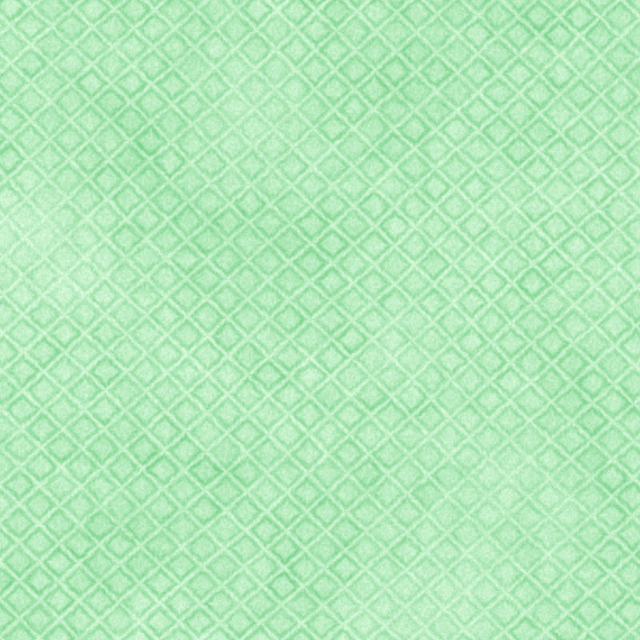
A Shadertoy shader for this pattern:

```glsl
// Mint plush fabric embossed with a diamond lattice, softly worn and mottled.

const vec2 CELLS = vec2(15.7, 16.7);        // diamonds across and down
const float TURN = 0.022;                   // clockwise lattice angle, radians
const vec2 PHASE = vec2(0.4535, 0.5625);    // centre of one diamond
const vec3 SHADE = vec3(0.555, 0.855, 0.610);
const vec3 SHEEN = vec3(0.825, 0.968, 0.840);
const float BASE_TONE = 0.63;
const float RIDGE_WIDTH = 0.058;            // in diamond sides
const float RIDGE_GAIN = 0.25;
const float GROOVE_CENTRE = 0.140;
const float GROOVE_WIDTH = 0.066;
const float GROOVE_GAIN = 0.48;
const float PAD_GAIN = 0.07;
const float WARP = 0.12;                    // slow drift, in cells
const float WOBBLE = 0.040;                 // ragged pile edges
const float MOTTLE_GAIN = 0.30;
const float SMUDGE_GAIN = 0.36;
const float GRAIN_GAIN = 0.63;
const float WORN_FADE = 2.8;                // relief lost per unit of lightening

// Pile patches: centre, radius and tone shift (worn is light, dense is dark)
const vec4 PATCHES[9] = vec4[9](
    vec4(0.08, 0.63, 0.11, 0.16), vec4(0.36, 0.81, 0.10, 0.13),
    vec4(0.62, 0.47, 0.08, 0.10), vec4(0.78, 0.25, 0.12, 0.16),
    vec4(0.68, 0.06, 0.10, 0.12), vec4(0.20, 0.78, 0.09, -0.12),
    vec4(0.90, 0.36, 0.09, -0.09), vec4(0.46, 0.57, 0.10, -0.09),
    vec4(0.15, 0.15, 0.10, -0.07));

float hash(vec2 p) {
    uvec2 u = uvec2(ivec2(floor(p))) * uvec2(1597u, 3571u);
    uint h = (u.x ^ u.y) * 48271u;
    h = (h ^ (h >> 15u)) * 73939u;
    h = (h ^ (h >> 13u)) * 83557u;
    return float((h ^ (h >> 16u)) & 65535u) / 65535.0;
}

float noise(vec2 p) {
    vec2 i = floor(p), f = fract(p);
    f = f * f * (3.0 - 2.0 * f);
    return mix(mix(hash(i), hash(i + vec2(1, 0)), f.x),
               mix(hash(i + vec2(0, 1)), hash(i + vec2(1, 1)), f.x), f.y);
}

float fbm(vec2 p) {
    float sum = 0.0, gain = 0.5;
    for (int i = 0; i < 4; i++) {
        sum += gain * noise(p);
        p = mat2(1.6, 1.2, -1.2, 1.6) * p + 17.0;
        gain *= 0.5;
    }
    return sum / 0.9375;
}

vec2 noise2(vec2 p) {
    return vec2(noise(p), noise(p + 53.0)) - 0.5;
}

float bell(float x, float width) {
    x /= width;
    return exp(-x * x);
}

float patchTone(vec2 uv) {
    float ragged = 0.10 * (fbm(uv * 9.0) - 0.5);
    float shift = 0.0;
    for (int i = 0; i < 9; i++) {
        float reach = length(uv - PATCHES[i].xy) + ragged;
        shift += PATCHES[i].w * bell(reach, PATCHES[i].z);
    }
    return shift;
}

// Light ridges, shaded grooves and padded diamonds
float relief(vec2 uv, float pixel) {
    float c = cos(TURN), s = sin(TURN);
    vec2 p = uv - PHASE;
    vec2 q = vec2(c * p.x - s * p.y, s * p.x + c * p.y) * CELLS;
    q += WARP * noise2(uv * 5.0) + WOBBLE * noise2(uv * 130.0);
    vec2 diagonal = vec2(q.x + q.y, q.x - q.y);
    vec2 cell = floor(diagonal + 0.5);
    vec2 edge = 0.5 - abs(diagonal - cell);
    float d = min(edge.x, edge.y);

    // Ragged groove, uneven in depth
    float inner = d + 0.05 * (noise(uv * 90.0) - 0.5);
    float strength = mix(0.75, 1.15, hash(cell)) * mix(0.65, 1.3, noise(uv * 38.0));

    float ridge = bell(d, max(RIDGE_WIDTH, pixel));
    float groove = bell(inner - GROOVE_CENTRE, GROOVE_WIDTH + 0.3 * pixel);
    float pad = smoothstep(0.18, 0.30, d) * mix(0.3, 1.4, hash(cell + 31.0));
    return RIDGE_GAIN * ridge - GROOVE_GAIN * groove * strength + PAD_GAIN * pad;
}

void mainImage(out vec4 fragColor, in vec2 fragCoord) {
    vec2 uv = fragCoord / iResolution.y;
    float pixel = length(CELLS) / iResolution.y;
    float shift = patchTone(uv);

    float tone = BASE_TONE + shift;
    tone += relief(uv, pixel) * (1.0 - WORN_FADE * max(shift, 0.0));

    // Cloudy shading, smaller smudges and pile grain
    tone += MOTTLE_GAIN * (fbm(uv * 4.5 + 3.0) - 0.5);
    tone += SMUDGE_GAIN * (fbm(uv * 42.0) - 0.5);
    float grain = 0.5 * noise(uv * vec2(300.0, 230.0)) + 0.5 * noise(uv * 410.0 + 9.0);
    tone += GRAIN_GAIN * (grain - 0.5);

    fragColor = vec4(mix(SHADE, SHEEN, clamp(tone, -0.25, 1.15)), 1.0);
}
```
